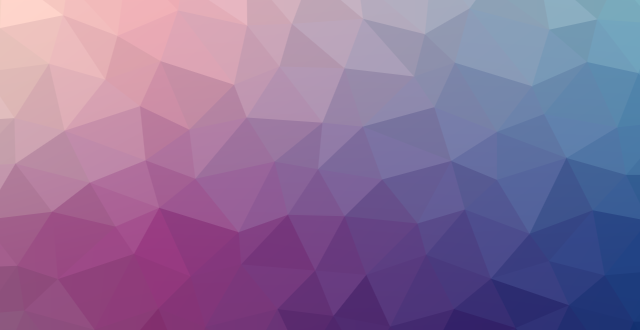
Write a WebGL 2 fragment shader that draws this background.

```glsl
#version 300 es
precision highp float;
// Low-poly gradient: a lattice of displaced vertices is split into triangles,
// and each facet is filled from a smooth pink-to-blue colour field sampled
// at its centroid, with antialiased facet edges.
uniform vec2 u_resolution;
out vec4 outColor;

// Lattice cells across and down the canvas, and the height of the first row.
const vec2 CELLS = vec2(10.667, 6.712);
const float FIRST_ROW = 0.458;

float hash(vec2 p) {
    p = fract(p * vec2(0.1031, 0.1197) + 0.37);
    p += dot(p, p.yx + 33.33);
    return fract((p.x + p.y) * p.x * 7.13);
}

float cross2(vec2 a, vec2 b) {
    return a.x * b.y - a.y * b.x;
}

// Horizontal blend through five evenly spaced colours.
vec3 ramp(float x, vec3 a, vec3 b, vec3 c, vec3 d, vec3 e) {
    x *= 4.0;
    vec3 color = mix(a, b, clamp(x, 0.0, 1.0));
    color = mix(color, c, clamp(x - 1.0, 0.0, 1.0));
    color = mix(color, d, clamp(x - 2.0, 0.0, 1.0));
    return mix(color, e, clamp(x - 3.0, 0.0, 1.0));
}

// Colour field: uv runs left to right and top to bottom.
vec3 field(vec2 uv) {
    vec3 top = ramp(uv.x, vec3(.98, .83, .78), vec3(.96, .70, .73),
        vec3(.78, .68, .74), vec3(.59, .65, .73), vec3(.47, .68, .74));
    vec3 upper = ramp(uv.x, vec3(.89, .75, .73), vec3(.85, .60, .67),
        vec3(.67, .57, .68), vec3(.50, .56, .69), vec3(.36, .57, .71));
    vec3 middle = ramp(uv.x, vec3(.77, .62, .68), vec3(.68, .43, .61),
        vec3(.51, .41, .61), vec3(.38, .41, .62), vec3(.25, .43, .62));
    vec3 lower = ramp(uv.x, vec3(.62, .34, .53), vec3(.59, .22, .50),
        vec3(.45, .24, .51), vec3(.29, .27, .53), vec3(.12, .25, .51));
    vec3 bottom = ramp(uv.x, vec3(.55, .35, .50), vec3(.53, .20, .45),
        vec3(.34, .17, .44), vec3(.21, .15, .43), vec3(.08, .20, .45));
    return ramp(uv.y, top, upper, middle, lower, bottom);
}

// Lattice vertex: rows slide sideways, layered sines displace each corner.
vec2 vertex(ivec2 cell) {
    const float rowShift[8] = float[8](0.0, 0.76, 0.2, 0.4, 0.83, 0.14, 0.55, 0.1);
    vec2 id = vec2(cell);
    float flip = cell.y == 0 ? -1.0 : 1.0;
    float dx = 0.11 * sin(2.2 * id.x + 1.7 * id.y) + 0.07 * sin(3.7 * id.x - 2.3 * id.y);
    float dy = 0.24 * flip * cos(2.6 * id.x - 2.06) + 0.06 * sin(4.1 * id.y + 1.3 * id.x);
    return id + vec2(rowShift[(cell.y + 8) % 8] + dx, dy);
}

// Signed distance to the line a-b, positive on the left side.
float edge(vec2 p, vec2 a, vec2 b) {
    return cross2(b - a, p - a) / length(b - a);
}

// Adds one facet as premultiplied colour plus coverage.
void addFacet(inout vec4 sum, vec2 p, vec2 a, vec2 b, vec2 c, float pixel) {
    float side = sign(cross2(b - a, c - a));
    float inside = min(side * edge(p, a, b), min(side * edge(p, b, c), side * edge(p, c, a)));
    float coverage = clamp(inside / pixel + 0.5, 0.0, 1.0);
    if (coverage <= 0.0) return;
    vec2 center = (a + b + c) / 3.0;
    vec2 samplePoint = mix(center, p, 0.15) + vec2(0.0, FIRST_ROW);
    vec3 color = field(clamp(samplePoint / CELLS, 0.0, 1.0));
    color += 0.055 * (hash(floor(center * 16.0)) - 0.5);
    sum += vec4(color, 1.0) * coverage;
}

void main() {
    vec2 uv = gl_FragCoord.xy / u_resolution;
    vec2 p = vec2(uv.x, 1.0 - uv.y) * CELLS - vec2(0.0, FIRST_ROW);
    float pixel = CELLS.y / u_resolution.y;
    ivec2 base = ivec2(floor(p));
    vec4 sum = vec4(0.0);

    // Each nearby quad is cut along its shorter diagonal.
    for (int j = -1; j <= 1; j++) {
        for (int i = -2; i <= 1; i++) {
            ivec2 cell = base + ivec2(i, j);
            vec2 a = vertex(cell);
            vec2 b = vertex(cell + ivec2(1, 0));
            vec2 c = vertex(cell + ivec2(0, 1));
            vec2 d = vertex(cell + ivec2(1, 1));
            if (distance(a, d) < distance(b, c)) {
                addFacet(sum, p, a, b, d, pixel);
                addFacet(sum, p, a, d, c, pixel);
            } else {
                addFacet(sum, p, a, b, c, pixel);
                addFacet(sum, p, b, d, c, pixel);
            }
        }
    }
    vec3 color = sum.a > 0.0 ? sum.rgb / sum.a : field(vec2(uv.x, 1.0 - uv.y));
    outColor = vec4(color, 1.0);
}
```
